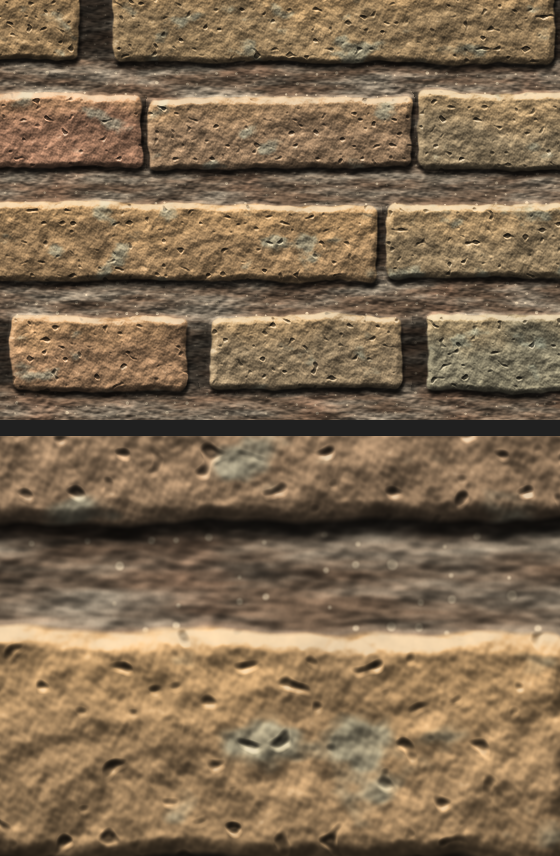
Top: the whole. Bottom: its middle third, enlarged.
Reproduce this texture procedurally as a Shadertoy shader.

```glsl
// A sunlit wall of worn bricks: four uneven courses set in crumbly mortar.
// Warped rounded boxes give the bricks, gradient noise roughens a height field,
// and the slope of that field towards the sun lights it.

vec2 hash2(vec2 p) {
    vec3 q = fract(p.xyx * vec3(0.1031, 0.1030, 0.0973));
    q += dot(q, q.yzx + 33.33);
    return fract((q.xx + q.yz) * q.zy);
}

float gradientNoise(vec2 p) {
    vec2 i = floor(p), f = fract(p);
    vec2 u = f * f * f * (f * (f * 6.0 - 15.0) + 10.0);
    vec2 e = vec2(0.0, 1.0);
    float a = dot(hash2(i) * 2.0 - 1.0, f);
    float b = dot(hash2(i + e.yx) * 2.0 - 1.0, f - e.yx);
    float c = dot(hash2(i + e.xy) * 2.0 - 1.0, f - e.xy);
    float d = dot(hash2(i + e.yy) * 2.0 - 1.0, f - e.yy);
    return mix(mix(a, b, u.x), mix(c, d, u.x), u.y);
}

float fbm(vec2 p) {
    float sum = 0.0, amplitude = 1.0;
    for (int i = 0; i < 4; i++) {
        sum += amplitude * gradientNoise(p + 40.0);
        p = mat2(1.6, 1.2, -1.2, 1.6) * p + 7.3;
        amplitude *= 0.5;
    }
    return sum;
}

// Nearest brick: signed distance, course, column, height within course (-1 to 1)
vec4 nearestBrick(vec2 p) {
    p += 0.014 * vec2(gradientNoise(p * 9.0 + 50.0), gradientNoise(p * 7.0 + 80.0));
    p += 0.006 * vec2(gradientNoise(p * 34.0 + 20.0), gradientNoise(p * 30.0 + 60.0));
    int course = int(clamp(floor((0.946 - p.y) / 0.262 + 0.5), 0.0, 3.0));
    mat4 joints = mat4(-0.3, 0.228, 1.36, 1.9,   -0.3, 0.345, 0.987, 1.6,
                       -0.4, 0.909, 1.6, 2.0,     0.0, 0.473, 0.987, 1.6);
    float gap = vec4(0.040, 0.008, 0.011, 0.027)[course];
    vec4 best = vec4(1.0);
    for (int i = 0; i < 3; i++) {
        float left = joints[course][i] + gap, right = joints[course][i + 1] - gap;
        vec2 vary = hash2(vec2(float(i) + 3.0, float(course) + 9.0)) - 0.5;
        vec2 center = vec2(0.5 * (left + right), 0.946 - 0.262 * float(course) + 0.008 * vary.x);
        vec2 halfSize = vec2(0.5 * (right - left), 0.088 + 0.012 * vary.y);
        vec2 q = p - center;
        q.y += 0.02 * vary.y * q.x;
        vec2 edge = abs(q) - halfSize + 0.018;
        float d = length(max(edge, 0.0)) + min(max(edge.x, edge.y), 0.0) - 0.018;
        if (d < best.x) best = vec4(d, float(course), float(i), q.y / halfSize.y);
    }
    return best;
}

float pits(vec2 p) {
    return smoothstep(0.24, 0.5, gradientNoise(p * vec2(50.0, 65.0)));
}

float surfaceHeight(vec2 p) {
    float onBrick = smoothstep(0.010, -0.016, nearestBrick(p).x);
    float brick = 0.024 + 0.010 * fbm(p * 24.0) + 0.008 * gradientNoise(p * 11.0) - 0.004 * pits(p);
    float mortar = 0.011 * fbm(p * vec2(10.0, 26.0)) + 0.003 * gradientNoise(p * 75.0);
    return mix(mortar, brick, onBrick);
}

void mainImage(out vec4 fragColor, in vec2 fragCoord) {
    vec2 p = fragCoord / iResolution.y;
    vec4 brick = nearestBrick(p);
    float onBrick = smoothstep(0.003, -0.003, brick.x);
    float broad = fbm(p * 6.0), grit = fbm(p * 45.0);

    // Brick clay: ochre, pink or grey-green, with stains and lichen
    float pink = vec4(0.0, 0.85, 0.1, 0.4)[int(brick.y)] * (1.0 - 0.42 * brick.z);
    vec3 clay = mix(vec3(0.60, 0.49, 0.35), vec3(0.61, 0.45, 0.36), pink);
    clay = mix(clay, vec3(0.52, 0.49, 0.40), brick.z * (0.15 + 0.11 * brick.y));
    clay *= 1.0 + 0.22 * broad + 0.28 * grit;
    float bleach = smoothstep(-0.1, 0.9, brick.w + 0.9 * broad);
    clay = mix(clay, vec3(0.76, 0.60, 0.40), 0.38 * bleach);
    float lichen = smoothstep(0.22, 0.48, fbm(p * vec2(9.0, 13.0) + 31.0));
    clay = mix(clay, vec3(0.60, 0.61, 0.53), 0.6 * lichen);
    clay *= 1.0 - 0.45 * pits(p);

    // Mortar: streaky grey-brown sand with pale grains of gravel
    float streak = fbm(p * vec2(5.0, 32.0) + 13.0);
    vec3 mortar = mix(vec3(0.42, 0.34, 0.27), vec3(0.55, 0.50, 0.43), smoothstep(-0.4, 0.5, streak));
    mortar = mix(mortar, vec3(0.54, 0.41, 0.32), smoothstep(0.0, 0.6, broad) * 0.6);
    mortar *= 1.0 + 0.25 * grit;
    vec2 cell = p * 42.0, seed = hash2(floor(cell));
    float radius = 0.05 + 0.14 * seed.x * seed.y;
    float grain = smoothstep(0.06, -0.06, length(fract(cell) - 0.25 - 0.5 * seed) - radius);
    mortar = mix(mortar, vec3(0.74, 0.67, 0.56), 0.65 * grain * step(0.4, seed.x));

    // Hollow upright joints and the shadow cast below each course
    float hollow = smoothstep(1.05, 0.75, abs(brick.w)) * smoothstep(-0.5, 0.2, broad + 0.2);
    mortar *= 1.0 - 0.6 * hollow;
    float shadow = smoothstep(0.006, -0.008, nearestBrick(p + vec2(-0.004, 0.017)).x);
    mortar *= 1.0 - 0.58 * shadow;

    // Sunlight from above, slightly from the left
    vec2 toSun = vec2(-0.25, 0.97);
    float slope = (surfaceHeight(p) - surfaceHeight(p + 0.004 * toSun)) / 0.004;
    float light = 0.91 + 0.68 * tanh(slope * 1.1);
    vec3 color = mix(mortar, clay, onBrick) * light;
    float glint = smoothstep(0.45, 1.3, slope) * onBrick;
    color = mix(color, vec3(0.93, 0.87, 0.76), 0.6 * glint);
    fragColor = vec4(clamp(color, 0.0, 1.0), 1.0);
}
```
